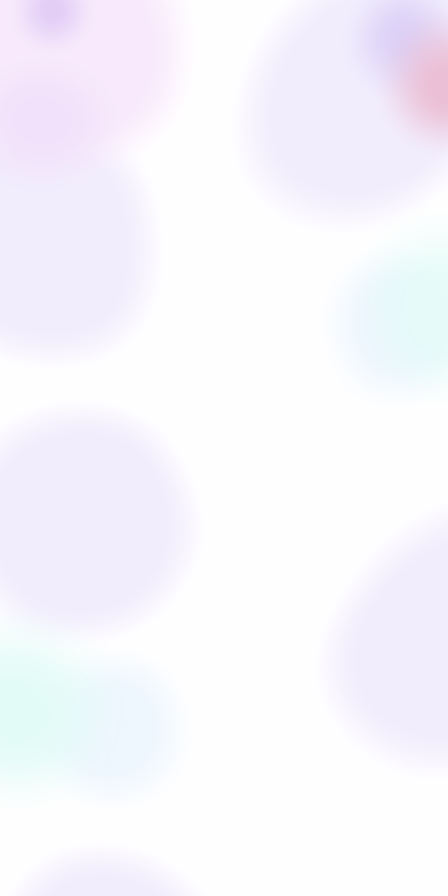
Give the GLSL for this background, as a WebGL 1 fragment shader.

```glsl
precision highp float;
// Soft pastel pools of lavender, pink and aqua drifting along the sides of a white field.

uniform vec2 u_resolution;

const float ASPECT = 2.0;          // canvas height in canvas widths
const float WARP = 0.035;          // irregularity of the outlines
const float WARP_SCALE = 4.0;
const float POOL_CORE = 0.19;      // radius of the flat centre
const float POOL_EDGE = 0.30;      // radius where a pool has faded out
const float POOL_STRETCH = 0.82;   // squeeze along the tilted long axis
const vec2 POOL_AXIS = vec2(0.6, -0.8);

const vec3 WHITE = vec3(1.0, 0.998, 1.0);
const vec3 LAVENDER = vec3(0.947, 0.930, 0.992);
const vec3 ICE = vec3(0.932, 0.966, 0.995);
const vec3 MINT = vec3(0.885, 0.985, 0.968);
const vec3 PINK = vec3(0.973, 0.918, 0.988);
const vec3 ORCHID = vec3(0.942, 0.875, 0.978);
const vec3 VIOLET = vec3(0.890, 0.810, 0.965);
const vec3 PERIWINKLE = vec3(0.855, 0.810, 0.965);
const vec3 ROSE = vec3(0.920, 0.740, 0.830);

float hash(vec2 p) {
  vec3 q = fract(vec3(p.xyx) * 0.1031);
  q += dot(q, q.yzx + 33.33);
  return fract((q.x + q.y) * q.z);
}

float noise(vec2 p) {
  vec2 cell = floor(p);
  vec2 f = fract(p);
  f = f * f * (3.0 - 2.0 * f);
  float near = mix(hash(cell), hash(cell + vec2(1.0, 0.0)), f.x);
  float far = mix(hash(cell + vec2(0.0, 1.0)), hash(cell + 1.0), f.x);
  return mix(near, far, f.y);
}

// Coverage of a blurred disc: 1 inside core, 0 beyond edge.
float glow(vec2 offset, float core, float edge) {
  return 1.0 - smoothstep(core, edge, length(offset));
}

// Lavender pools alternate between the left and right sides.
vec3 addPools(vec3 color, vec2 p) {
  for (int i = 0; i < 5; i++) {
    float index = float(i);
    float row = floor(index / 2.0);
    float right = mod(index, 2.0);
    vec2 leftCenter = vec2(0.10 + 0.07 * row, 0.54 + 0.63 * row + 0.18 * row * (row - 1.0));
    vec2 rightCenter = vec2(0.83 + 0.19 * row, 0.21 + 1.21 * row);
    vec2 offset = p - mix(leftCenter, rightCenter, right);
    float along = dot(offset, POOL_AXIS);
    offset += POOL_AXIS * along * (POOL_STRETCH - 1.0) * right;
    color = mix(color, LAVENDER, glow(offset, POOL_CORE, POOL_EDGE));
  }
  return color;
}

// Each side has a mint glow at the border and an icy one further in.
vec3 addAqua(vec3 color, vec2 p) {
  for (int i = 0; i < 2; i++) {
    float right = float(i);
    vec2 center = vec2(mix(0.04, 1.01, right), mix(1.59, 0.69, right));
    vec2 inward = vec2(mix(0.22, -0.12, right), 0.04);
    color = mix(color, ICE, glow(p - center - inward, 0.07, 0.20));
    color = mix(color, MINT, mix(0.95, 0.75, right) * glow(p - center, 0.06, 0.25));
  }
  return color;
}

// Stronger tints gather in the two upper corners.
vec3 addCorners(vec3 color, vec2 p) {
  color = mix(color, PINK, glow(p - vec2(0.13, 0.09), 0.21, 0.34));
  color = mix(color, ORCHID, 0.85 * glow(p - vec2(0.10, 0.28), 0.03, 0.18));
  color = mix(color, VIOLET, glow(p - vec2(0.115, 0.01), 0.01, 0.12));
  color = mix(color, PERIWINKLE, 0.9 * glow(p - vec2(0.90, 0.09), 0.01, 0.15));
  return mix(color, ROSE, 0.95 * glow(p - vec2(1.0, 0.19), 0.02, 0.17));
}

void main() {
  // x runs rightwards and y downwards from the top, in canvas widths.
  vec2 uv = gl_FragCoord.xy / u_resolution;
  vec2 p = vec2(uv.x, (1.0 - uv.y) * ASPECT);
  vec2 drift = vec2(noise(p * WARP_SCALE), noise(p * WARP_SCALE + 17.0)) - 0.5;
  p += WARP * drift;

  vec3 color = addPools(WHITE, p);
  color = addAqua(color, p);
  color = addCorners(color, p);
  gl_FragColor = vec4(color, 1.0);
}
```
